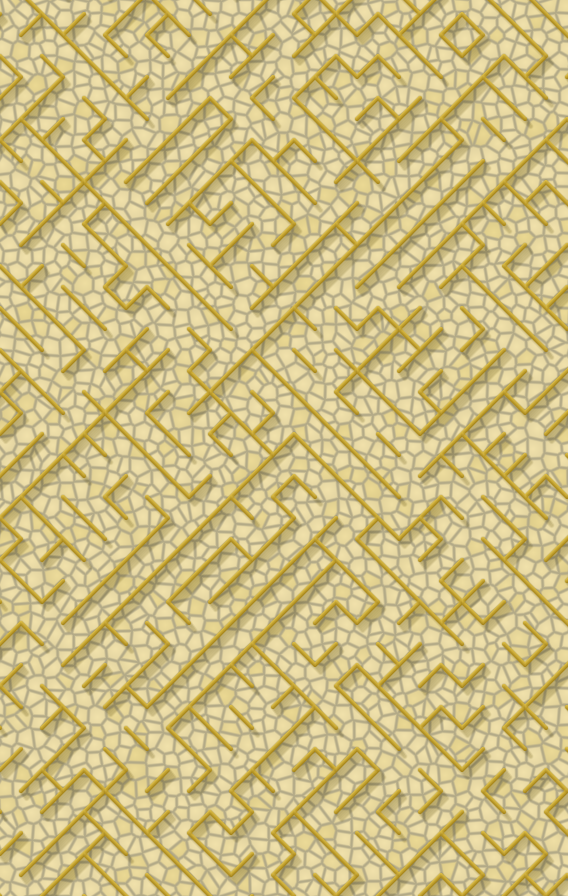
A Shadertoy shader for this pattern:

```glsl
const float STONES = 61.0;       // stones per canvas height
const float CORRIDORS = 30.17;   // maze corridors per canvas height

const vec3 STONE = vec3(0.925, 0.865, 0.655);
const vec3 STONE_YELLOW = vec3(0.90, 0.83, 0.56);
const vec3 GROUT = vec3(0.70, 0.665, 0.53);
const vec3 SHADOW_TINT = vec3(0.78, 0.765, 0.66);
const vec3 GOLD_DARK = vec3(0.65, 0.52, 0.10);
const vec3 GOLD_LIGHT = vec3(0.86, 0.74, 0.28);

float hash(vec2 p) {
    return fract(sin(dot(p, vec2(127.1, 311.7))) * 43758.5453);
}

vec2 stoneCentre(vec2 cell) {
    return cell + 0.5 + 0.8 * (vec2(hash(cell), hash(cell + 57.3)) - 0.5);
}

// Returns distance to the nearest joint, distance to the centre, stone tone
vec3 cobbles(vec2 p) {
    vec2 base = floor(p), nearestCell = base, nearest = vec2(0.0);
    float best = 9.0;
    for (int j = -1; j <= 1; j++)
    for (int i = -1; i <= 1; i++) {
        vec2 cell = base + vec2(i, j);
        vec2 toCentre = stoneCentre(cell) - p;
        float d = dot(toCentre, toCentre);
        if (d < best) { best = d; nearest = toCentre; nearestCell = cell; }
    }
    float joint = 9.0;
    for (int j = -2; j <= 2; j++)
    for (int i = -2; i <= 2; i++) {
        vec2 toCentre = stoneCentre(nearestCell + vec2(i, j)) - p;
        vec2 across = toCentre - nearest;
        if (dot(across, across) > 1e-4)
            joint = min(joint, dot(0.5 * (toCentre + nearest), normalize(across)));
    }
    return vec3(joint, sqrt(best), hash(nearestCell + 19.7));
}

// Each node sends out one wall; some rows share a heading to form long runs
vec2 wallHeading(vec2 node) {
    if (hash(vec2(floor(node.x / 4.0), node.y) + 3.1) < 0.2) return vec2(1, 0);
    if (hash(vec2(node.x, floor(node.y / 4.0)) + 71.9) < 0.2) return vec2(0, 1);
    float turn = floor(4.0 * hash(node + 13.7));
    vec2 axis = mod(turn, 2.0) < 0.5 ? vec2(1, 0) : vec2(0, 1);
    return turn < 2.0 ? axis : -axis;
}

float segmentDistance(vec2 p, vec2 heading) {
    return length(p - heading * clamp(dot(p, heading), 0.0, 1.0));
}

float wallDistance(vec2 q) {
    vec2 base = floor(q);
    float d = 9.0;
    for (int j = -1; j <= 2; j++)
    for (int i = -1; i <= 2; i++) {
        vec2 node = base + vec2(i, j);
        d = min(d, segmentDistance(q - node, wallHeading(node)));
    }
    return d;
}

// Sweeps the walls along the shadow offset, fading with reach
float wallShadow(vec2 q, vec2 offset) {
    float shade = 0.0;
    for (int i = 0; i <= 5; i++) {
        float t = float(i) / 5.0;
        float cover = 1.0 - smoothstep(0.02, 0.12, wallDistance(q - offset * t));
        shade = max(shade, cover * (1.0 - 0.35 * t));
    }
    return shade;
}

vec3 paving(vec2 p) {
    vec3 stone = cobbles(p);
    vec3 face = mix(STONE, STONE_YELLOW, smoothstep(0.6, 1.0, stone.z));
    face *= 1.02 - 0.07 * stone.y;
    return mix(GROUT, face, smoothstep(0.01, 0.18, stone.x));
}

void mainImage(out vec4 fragColor, in vec2 fragCoord) {
    vec2 p = fragCoord / iResolution.y;
    vec2 q = vec2(p.x + p.y, p.y - p.x) * 0.70711 * CORRIDORS;
    float pixel = CORRIDORS / iResolution.y;

    // Stone floor under the shadows
    vec3 color = paving(p * STONES);
    float shade = wallShadow(q, vec2(-0.04, -0.31));
    color *= mix(vec3(1.0), SHADOW_TINT, shade);

    // Bevelled golden walls, lit from the upper left
    float d = wallDistance(q);
    vec2 toLight = vec2(0.035, 0.06);
    float slope = wallDistance(q + toLight) - wallDistance(q - toLight);
    vec3 gold = mix(GOLD_DARK, GOLD_LIGHT, clamp(0.5 + 4.5 * slope, 0.0, 1.0));
    float wall = 1.0 - smoothstep(-0.6 * pixel, 0.6 * pixel, d - 0.068);
    color = mix(color, gold, wall);

    fragColor = vec4(color, 1.0);
}
```
